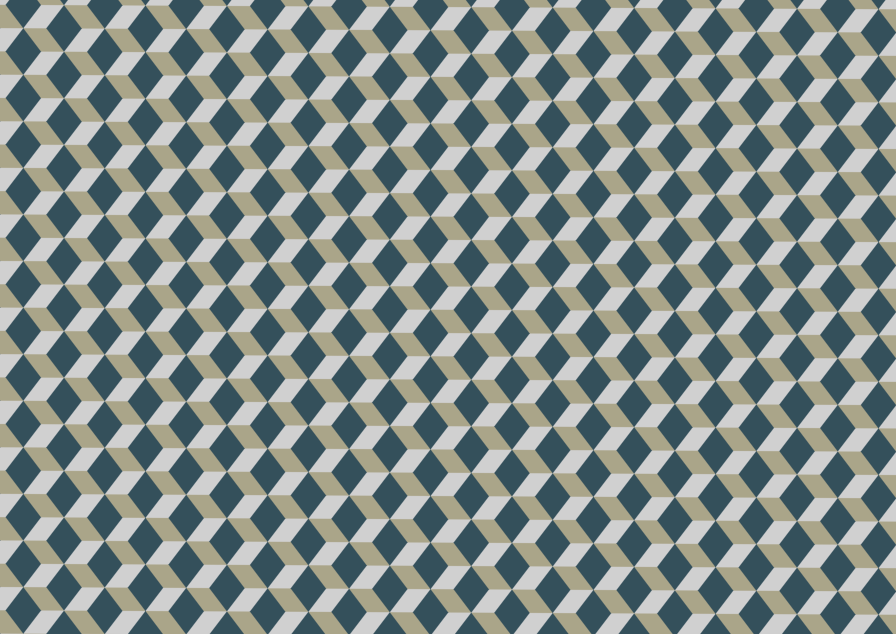
Give the GLSL for this pattern, as a Shadertoy shader.

```glsl
const vec3 TEAL = vec3(0.203, 0.312, 0.358);
const vec3 OLIVE = vec3(0.668, 0.646, 0.537);
const vec3 SILVER = vec3(0.814, 0.814, 0.814);

// Lattice measures, in canvas widths
const vec2 CELL = vec2(0.04545, 0.05198);
const vec2 LATTICE_START = vec2(0.026, 0.0315);
const float ROW_SLOPE = 0.005;

// Diamond half extents, in cells
const vec2 DIAMOND = vec2(0.435, 0.5);

// Signed distance to a diamond; offset in cells, result in canvas widths
float diamondDistance(vec2 offset, vec2 halfSize, vec2 cell) {
    vec2 slope = 1.0 / halfSize;
    return (dot(abs(offset), slope) - 1.0) / length(slope / cell);
}

// Coverage of the inside of a shape, softened over about one pixel
float coverage(float signedDistance, float pixel) {
    return 1.0 - smoothstep(-0.75 * pixel, 0.75 * pixel, signedDistance);
}

// Strip between two columns of diamonds, the right one half a cell higher
vec3 stripColor(vec2 local, vec2 cell, float pixel) {
    // Slanted faces alternate every half cell
    float oliveDistance = (abs(local.y - 0.25) - 0.25) * cell.y;
    float wrapDistance = (abs(local.y - 1.25) - 0.25) * cell.y;
    float olive = coverage(min(oliveDistance, wrapDistance), pixel);
    vec3 color = mix(SILVER, OLIVE, olive);

    // Halves of the diamonds on either side
    float left = diamondDistance(local - vec2(0.0, 0.5), DIAMOND, cell);
    vec2 rightOffset = vec2(local.x - 1.0, 0.5 - abs(local.y - 0.5));
    float right = diamondDistance(rightOffset, DIAMOND, cell);
    return mix(color, TEAL, coverage(min(left, right), pixel));
}

void mainImage(out vec4 fragColor, in vec2 fragCoord) {
    float pixel = 1.0 / iResolution.x;

    // Measure down from the top edge, with rows sinking slightly to the right
    vec2 p = vec2(fragCoord.x, iResolution.y - fragCoord.y) * pixel;
    p -= LATTICE_START;
    p.y -= ROW_SLOPE * p.x;

    // Odd columns are shifted by half a cell
    vec2 grid = p / CELL;
    float column = floor(grid.x);
    grid.y += 0.5 * mod(column, 2.0);

    fragColor = vec4(stripColor(fract(grid), CELL, pixel), 1.0);
}
```
